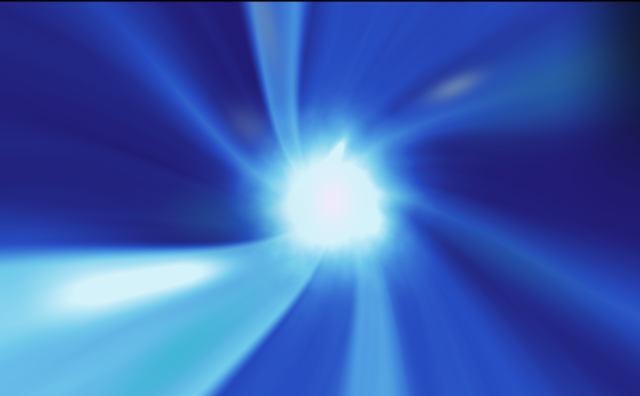
Give the GLSL for this background, as a WebGL 1 fragment shader.

```glsl
precision highp float;
// Swirling light tunnel: soft angular beams fan out from a white core.
// Beams, halo and noise add up to one energy value, which a colour ramp
// turns from navy to ice; local tints and a corner shade finish it.

uniform vec2 u_resolution;

const vec3 NAVY = vec3(0.13, 0.11, 0.46);
const vec3 BLUE = vec3(0.15, 0.30, 0.76);
const vec3 SKY = vec3(0.27, 0.56, 0.87);
const vec3 CYAN = vec3(0.44, 0.79, 0.92);
const vec3 ICE = vec3(0.83, 0.95, 0.98);
const vec3 CORE_PINK = vec3(0.94, 0.92, 0.98);
const vec3 TURQUOISE = vec3(0.22, 0.72, 0.82);
const vec3 SLATE = vec3(0.13, 0.36, 0.56);
const vec3 SAND = vec3(0.46, 0.57, 0.68);
const vec3 CORNER = vec3(0.05, 0.06, 0.14);

const vec2 CENTER = vec2(0.023, -0.006);  // canvas heights from the middle
const float TWIST = 52.0;                 // degrees of swirl at the core
const float TWIST_FALLOFF = 4.2;
const float HALO_RADIUS = 0.235;
const float CORE_RADIUS = 0.165;
const float STREAK_AMOUNT = 0.13;
const float CLOUD_AMOUNT = 0.40;
const float TOP_BORDER = 0.004;

float hash(vec2 p) {
  p = fract(p * vec2(0.1031, 0.1137));
  p += dot(p, p.yx + 33.33);
  return fract((p.x + p.y) * p.x * 7.31);
}

float noise(vec2 p) {
  vec2 i = floor(p), f = fract(p);
  f = f * f * (3.0 - 2.0 * f);
  return mix(mix(hash(i), hash(i + vec2(1.0, 0.0)), f.x),
             mix(hash(i + vec2(0.0, 1.0)), hash(i + vec2(1.0, 1.0)), f.x), f.y);
}

float fbm(vec2 p) {
  float sum = 0.0, amp = 0.5;
  for (int i = 0; i < 4; i++) {
    sum += amp * noise(p);
    p = mat2(1.6, 1.2, -1.2, 1.6) * p + 7.3;
    amp *= 0.5;
  }
  return sum;
}

// Angular band in degrees with a soft edge on both sides
float beam(float angle, float mid, float halfWidth, float soft) {
  float d = abs(mod(angle - mid + 180.0, 360.0) - 180.0);
  return 1.0 - smoothstep(halfWidth - soft, halfWidth + soft, d);
}

// Soft ellipse turned by a tilt in degrees
float spot(vec2 p, vec2 at, float tilt, vec2 size) {
  float t = radians(tilt);
  vec2 d = p - at;
  d = vec2(cos(t) * d.x + sin(t) * d.y, cos(t) * d.y - sin(t) * d.x) / size;
  return exp(-dot(d, d));
}

vec3 ramp(float e) {
  vec3 c = mix(NAVY, BLUE, clamp(e * 4.0, 0.0, 1.0));
  c = mix(c, SKY, clamp(e * 4.0 - 1.0, 0.0, 1.0));
  c = mix(c, CYAN, clamp(e * 4.0 - 2.0, 0.0, 1.0));
  return mix(c, ICE, clamp(e * 4.0 - 3.0, 0.0, 1.0));
}

float rayEnergy(float a, float r) {
  float e = 0.02;
  e += 0.21 * beam(a, 63.0, 26.0, 10.0);                      // upper blue fill
  e += 0.25 * beam(a, -84.0, 44.0, 9.0);                      // lower blue fill
  e += 0.36 * beam(a, 99.0, 8.5, 3.0);                        // top shaft
  e += 0.14 * (beam(a, 105.5, 1.0, 3.0) + beam(a, 94.0, 2.0, 4.0));
  e += 0.34 * beam(a, 25.0, 7.0, 9.0);                        // upper right
  e += 0.32 * beam(a, -22.0, 5.0, 9.0);                       // lower right
  e += 0.30 * beam(a, -84.0, 8.0, 4.0);                       // bottom shaft
  e += 0.13 * beam(a, -74.0, 1.5, 4.0);
  e += mix(0.38, 0.20, smoothstep(0.25, 0.8, r)) * beam(a, 137.0, 4.0, 8.0);
  e += 0.20 * beam(a, -175.0, 3.0, 5.0) * smoothstep(0.3, 0.8, r);
  e += 0.64 * beam(a, -149.0, 23.0, 3.0);                     // lower left fan
  float flare = smoothstep(0.22, 0.42, r) * (1.0 - 0.6 * smoothstep(0.6, 0.85, r));
  return e + 0.40 * flare * beam(a, -163.0, 5.5, 5.0);
}

void main() {
  vec2 p = (gl_FragCoord.xy - 0.5 * u_resolution) / u_resolution.y;
  vec2 q = p - CENTER;
  float r = length(q);
  float angle = degrees(atan(q.y, q.x + 1e-5)) - TWIST * exp(-TWIST_FALLOFF * r);
  vec2 dir = vec2(cos(radians(angle)), sin(radians(angle)));

  // Beams with fine radial streaks
  float e = rayEnergy(angle, r);
  e += STREAK_AMOUNT * (fbm(dir * 7.0 + r * 1.2) - 0.47) * smoothstep(0.1, 0.35, r);

  // Cloudy halo and bright core
  float cloud = fbm(q * 15.0 + dir * 0.8 + 11.0) - 0.47;
  float halo = exp(-pow(r / HALO_RADIUS, 3.0));
  float core = exp(-pow(r / CORE_RADIUS, 3.0));
  e = mix(e, 0.56, 0.85 * halo);
  e = mix(e, 1.12, core) + CLOUD_AMOUNT * cloud * halo * (1.0 - 0.6 * core);
  e += 0.22 * spot(p, vec2(0.045, 0.115), 62.0, vec2(0.045, 0.012));
  e += 0.20 * spot(p, vec2(0.13, -0.06), -60.0, vec2(0.11, 0.04));
  vec3 color = ramp(e);

  // Local tints
  color = mix(color, TURQUOISE, 0.75 * spot(p, vec2(-0.36, -0.40), 38.0, vec2(0.22, 0.055)));
  color = mix(color, SLATE, 0.65 * spot(p, vec2(0.60, 0.29), 20.0, vec2(0.22, 0.10)));
  color = mix(color, SLATE, 0.40 * spot(p, vec2(0.50, -0.16), -28.0, vec2(0.22, 0.05)));
  color = mix(color, SLATE, 0.45 * spot(p, vec2(-0.27, -0.05), 0.0, vec2(0.12, 0.06)));
  color = mix(color, SAND, 0.75 * spot(p, vec2(0.34, 0.28), 24.0, vec2(0.07, 0.025)));
  color = mix(color, SAND, 0.50 * spot(p, vec2(-0.135, 0.44), 103.0, vec2(0.12, 0.028)));
  color = mix(color, SAND, 0.35 * spot(p, vec2(-0.18, 0.18), 135.0, vec2(0.06, 0.04)));
  color = mix(color, CORE_PINK, spot(p, vec2(0.033, -0.006), 90.0, vec2(0.065, 0.045)));

  // Dark upper right corner and thin top border
  float shade = smoothstep(0.58, 0.83, p.x) * smoothstep(-0.10, 0.42, p.y);
  color = mix(color, CORNER, 0.85 * shade);
  color *= smoothstep(0.0, TOP_BORDER, 0.5 - TOP_BORDER * 0.5 - p.y);
  gl_FragColor = vec4(color, 1.0);
}
```
